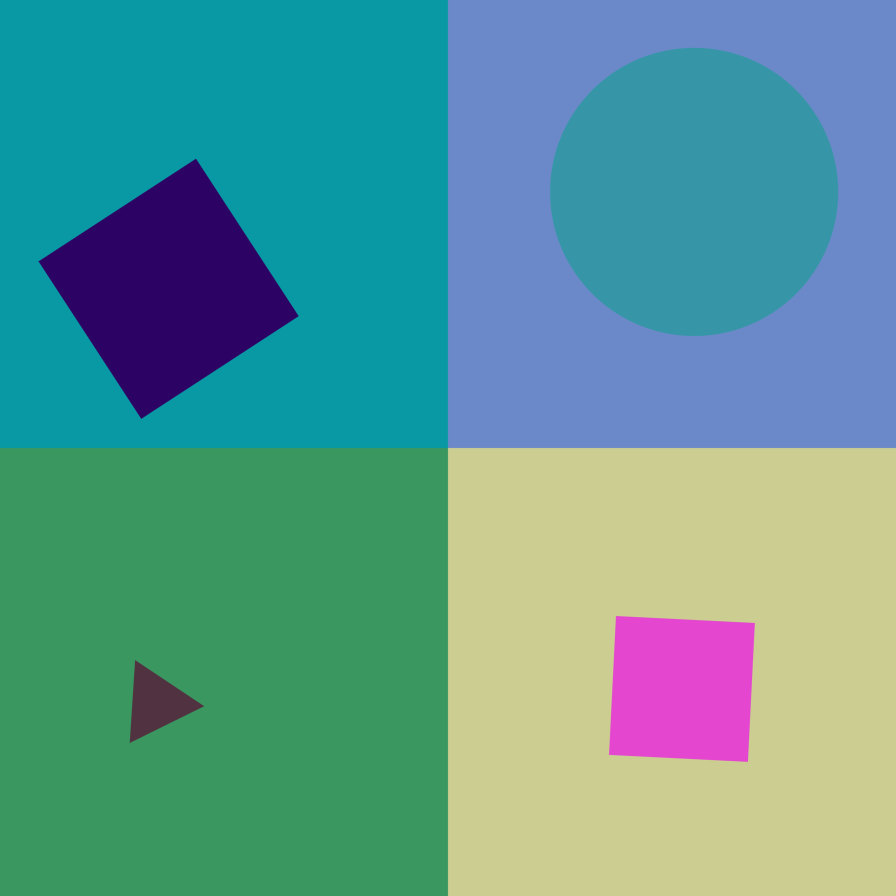
A three.js fragment shader for this background:

```glsl
// Four flat colour quadrants, each holding one shape: tilted squares, a disc and a triangle.
varying vec2 vUv;

// Quadrant colours
const vec3 TEAL = vec3(0.033, 0.600, 0.647);
const vec3 PERIWINKLE = vec3(0.420, 0.537, 0.784);
const vec3 GREEN = vec3(0.227, 0.592, 0.376);
const vec3 SAND = vec3(0.796, 0.808, 0.565);

// Shape colours
const vec3 INDIGO = vec3(0.173, 0.008, 0.392);
const vec3 SEA = vec3(0.212, 0.588, 0.659);
const vec3 PLUM = vec3(0.314, 0.196, 0.251);
const vec3 MAGENTA = vec3(0.894, 0.275, 0.816);

// Placement in canvas units, angles in radians
const vec2 SPLIT = vec2(0.5);
const vec2 LARGE_SQUARE_CENTER = vec2(0.1882, 0.6777);
const float LARGE_SQUARE_HALF = 0.1049;
const float LARGE_SQUARE_ANGLE = 0.578;
const vec2 DISC_CENTER = vec2(0.7747, 0.7858);
const float DISC_RADIUS = 0.1608;
const vec2 TRIANGLE_CENTER = vec2(0.1745, 0.2153);
const float TRIANGLE_RADIUS = 0.0535;
const float TRIANGLE_ANGLE = -0.065;
const vec2 SMALL_SQUARE_CENTER = vec2(0.7611, 0.2311);
const float SMALL_SQUARE_HALF = 0.0776;
const float SMALL_SQUARE_ANGLE = -0.050;
const float EDGE_SOFTNESS = 0.0008;

// Coordinates in a frame centred on a shape and turned with it
vec2 toLocal(vec2 p, vec2 center, float angle) {
  float c = cos(angle);
  float s = sin(angle);
  vec2 d = p - center;
  return vec2(c * d.x + s * d.y, c * d.y - s * d.x);
}

float squareDistance(vec2 p, float halfSide) {
  vec2 d = abs(p) - halfSide;
  return length(max(d, 0.0)) + min(max(d.x, d.y), 0.0);
}

// Equilateral triangle pointing along +x, sized by its circumradius
float triangleDistance(vec2 p, float radius) {
  float slanted = 0.5 * p.x + 0.8660254 * abs(p.y);
  return max(-p.x, slanted) - 0.5 * radius;
}

// Smooth coverage of the region where the distance is negative
float coverage(float distance) {
  return 1.0 - smoothstep(-EDGE_SOFTNESS, EDGE_SOFTNESS, distance);
}

void main() {
  // Quadrants
  vec2 side = smoothstep(-EDGE_SOFTNESS, EDGE_SOFTNESS, vUv - SPLIT);
  vec3 lower = mix(GREEN, SAND, side.x);
  vec3 upper = mix(TEAL, PERIWINKLE, side.x);
  vec3 color = mix(lower, upper, side.y);

  // Shapes
  vec2 largeLocal = toLocal(vUv, LARGE_SQUARE_CENTER, LARGE_SQUARE_ANGLE);
  vec2 smallLocal = toLocal(vUv, SMALL_SQUARE_CENTER, SMALL_SQUARE_ANGLE);
  vec2 triangleLocal = toLocal(vUv, TRIANGLE_CENTER, TRIANGLE_ANGLE);
  float discDistance = length(vUv - DISC_CENTER) - DISC_RADIUS;

  color = mix(color, INDIGO, coverage(squareDistance(largeLocal, LARGE_SQUARE_HALF)));
  color = mix(color, SEA, coverage(discDistance));
  color = mix(color, PLUM, coverage(triangleDistance(triangleLocal, TRIANGLE_RADIUS)));
  color = mix(color, MAGENTA, coverage(squareDistance(smallLocal, SMALL_SQUARE_HALF)));

  gl_FragColor = vec4(color, 1.0);
}
```
